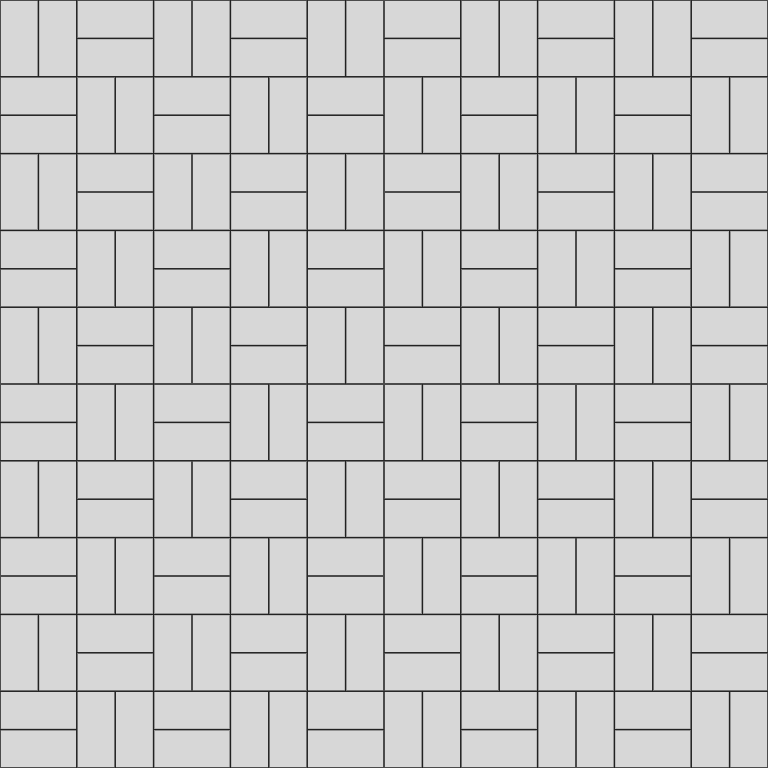
This pattern is drawn by a WebGL 2 fragment shader. Its source:

```glsl
#version 300 es
precision highp float;
// Basket-weave paving: a 10 by 10 grid of square cells, each split into two
// slabs, across or upright in checkerboard order. Thin dark joints are drawn
// from the distance to the nearest cell border or dividing line.
uniform vec2 u_resolution;
out vec4 fragColor;

// Distance to the nearest joint, in cell widths
float jointDistance(vec2 p) {
  vec2 cell = floor(p);
  vec2 fromCentre = abs(fract(p) - 0.5);
  float border = 0.5 - max(fromCentre.x, fromCentre.y);
  bool upright = mod(cell.x + cell.y, 2.0) > 0.5;
  float divider = upright ? fromCentre.x : fromCentre.y;
  return min(border, divider);
}

void main() {
  vec2 uv = gl_FragCoord.xy / u_resolution;
  float pixel = 10.0 / min(u_resolution.x, u_resolution.y);

  // Pixel coverage of a joint 0.02 cells wide
  float joint = clamp(0.5 + (0.01 - jointDistance(uv * 10.0)) / pixel, 0.0, 1.0);

  vec3 slabColor = vec3(0.845);
  vec3 jointColor = vec3(0.13);
  fragColor = vec4(mix(slabColor, jointColor, joint), 1.0);
}
```
